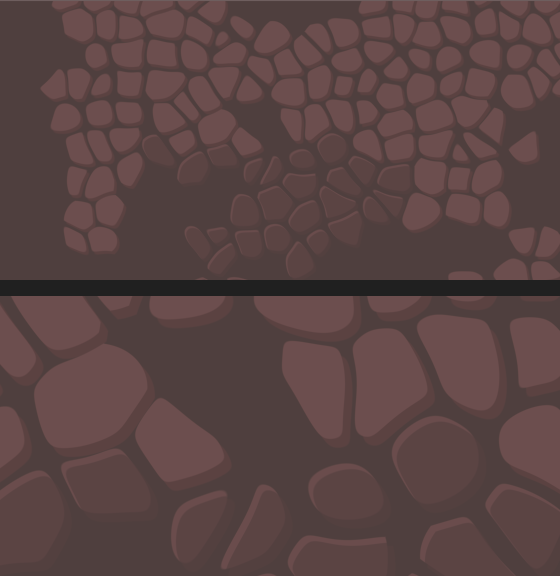
Top, the full canvas; bottom, a detail of the centre.
Reproduce this texture procedurally as a WebGL 2 fragment shader.

```glsl
#version 300 es
precision highp float;
// Flat clusters of rounded stones scattered over dark brown ground.
// Voronoi cells with softened borders form the stones; noise picks the clusters.
// A shifted copy of each stone gives its lower right shadow or upper left rim.
uniform vec2 u_resolution;
out vec4 fragColor;

const float GRID = 9.5; // cells per canvas height

float hash(vec2 p) {
  return fract(sin(dot(p, vec2(127.1, 311.7))) * 43758.5453);
}

float noise(vec2 p) {
  vec2 i = floor(p), f = fract(p);
  f = f * f * (3.0 - 2.0 * f);
  return mix(mix(hash(i), hash(i + vec2(1, 0)), f.x),
             mix(hash(i + vec2(0, 1)), hash(i + 1.0), f.x), f.y);
}

vec2 cellCentre(vec2 id) {
  return id + 0.5 + 0.84 * (vec2(hash(id), hash(id + 37.3)) - 0.5);
}

// x: signed distance in cells, negative inside; y: 1 for a sunken stone
vec2 stone(vec2 p) {
  p += 0.045 * sin(p.yx * 4.3 + vec2(0.0, 1.7));
  vec2 base = floor(p), id = base, centre = p;
  float nearest = 9.0;
  for (int y = -1; y <= 1; y++)
    for (int x = -1; x <= 1; x++) {
      vec2 cell = base + vec2(x, y), c = cellCentre(cell);
      float d = distance(p, c);
      if (d < nearest) { nearest = d; id = cell; centre = c; }
    }

  // soft minimum of the distances to the cell's borders rounds the corners
  float softness = mix(9.0, 24.0, hash(id + 5.1));
  float sum = 0.0;
  for (int y = -2; y <= 2; y++)
    for (int x = -2; x <= 2; x++) {
      if (x == 0 && y == 0) continue;
      vec2 other = cellCentre(id + vec2(x, y));
      float border = dot(0.5 * (centre + other) - p, normalize(other - centre));
      sum += exp(-softness * border);
    }
  float inside = -log(sum) / softness;
  float inset = 0.05 + 0.10 * pow(hash(id + 11.7), 2.0);
  float d = max(inset - inside, nearest - 0.68);

  // whole stones are kept or dropped together
  float cluster = noise(centre * 0.45 + 3.7) + 0.3 * (hash(id + 23.9) - 0.5);
  if (cluster < 0.44) d = 1.0;

  vec2 zone = abs(centre / GRID - vec2(0.97, 0.2));
  return vec2(d, float(zone.x < 0.48 && zone.y < 0.28));
}

void main() {
  vec2 uv = gl_FragCoord.xy / u_resolution.y;
  vec2 p = uv * GRID;
  float aa = 0.8 * GRID / u_resolution.y;

  vec2 face = stone(p);
  vec2 under = stone(p - vec2(0.085, -0.10));
  vec2 inner = stone(p - vec2(0.055, -0.065));
  float body = 1.0 - smoothstep(-aa, aa, face.x);
  float shadow = 1.0 - smoothstep(-aa, aa, under.x);
  float rim = smoothstep(-aa, aa, inner.x);

  // ground with shadows
  vec3 ground = vec3(0.311, 0.248, 0.242);
  vec3 col = mix(ground, vec3(0.355, 0.258, 0.256), shadow * mix(1.0, 0.35, under.y));

  // raised stones are plain, sunken ones are dim with a lit rim
  vec3 raised = vec3(0.425, 0.305, 0.304);
  vec3 sunken = mix(vec3(0.357, 0.265, 0.264), vec3(0.415, 0.300, 0.298), rim);
  col = mix(col, mix(raised, sunken, face.y), body);

  // pale hairline along the top edge
  col = mix(col, vec3(0.43, 0.37, 0.37), smoothstep(0.994, 0.998, uv.y));
  fragColor = vec4(col, 1.0);
}
```
